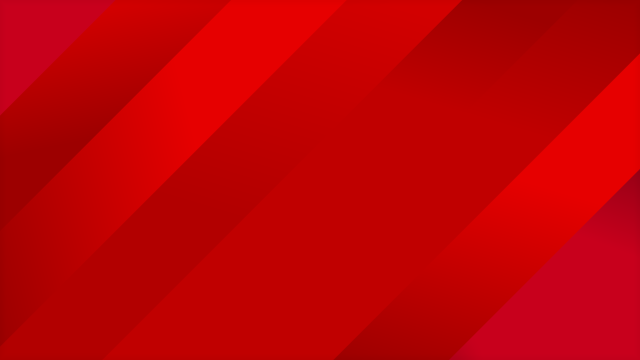
Give the GLSL for this background, as a Shadertoy shader.

```glsl
const float BAND_WIDTH = 0.321;
const vec3 DARK_RED = vec3(0.615, 0.0, 0.0);
const vec3 BASE_RED = vec3(0.753, 0.0, 0.0);
const vec3 WARM_RED = vec3(0.825, 0.0, 0.0);
const vec3 BRIGHT_RED = vec3(0.9, 0.0, 0.0);
const vec3 CRIMSON = vec3(0.785, 0.0, 0.11);
const vec3 DEEP_CRIMSON = vec3(0.6, 0.0, 0.085);

// Linear gradient running between two points
vec3 ramp(vec2 p, vec2 start, vec2 end, vec3 startColor, vec3 endColor) {
    vec2 axis = end - start;
    float t = clamp(dot(p - start, axis) / dot(axis, axis), 0.0, 1.0);
    return mix(startColor, endColor, t);
}

// Lays a band over everything beyond its numbered diagonal edge
vec3 layBand(vec3 below, vec3 band, float diagonal, float index, float pixel) {
    float distanceToEdge = (diagonal - index * BAND_WIDTH) * 0.7071;
    return mix(below, band, smoothstep(-0.7 * pixel, 0.7 * pixel, distanceToEdge));
}

// Slight darkening along the canvas border
float borderShade(vec2 p, vec2 size) {
    vec2 inset = min(p, size - p);
    return mix(0.97, 1.0, smoothstep(0.0, 0.02, min(inset.x, inset.y)));
}

void mainImage(out vec4 fragColor, in vec2 fragCoord) {
    float pixel = 1.0 / iResolution.y;
    vec2 size = vec2(iResolution.x * pixel, 1.0);
    vec2 p = fragCoord * pixel;
    float diagonal = p.x + 1.0 - p.y;

    // Upper left bands
    vec3 color = CRIMSON;
    vec3 band = ramp(p, vec2(0.0, 0.92), vec2(0.07, 0.575), WARM_RED, DARK_RED);
    color = layBand(color, band, diagonal, 1.0, pixel);
    band = ramp(p, vec2(0.498, 0.769), vec2(-0.134, 0.611), BRIGHT_RED, DARK_RED);
    color = layBand(color, band, diagonal, 2.0, pixel);

    // Central bands, merging into the base red
    band = ramp(p, vec2(1.111, 0.991), vec2(0.907, 0.31), WARM_RED, BASE_RED * 0.925);
    color = layBand(color, band, diagonal, 3.0, pixel);
    band = ramp(p, vec2(1.435, 0.963), vec2(1.346, 0.667), DARK_RED, BASE_RED);
    color = layBand(color, band, diagonal, 4.0, pixel);
    band = ramp(p, vec2(1.713, 0.995), vec2(1.593, 0.593), DARK_RED, BASE_RED);
    color = layBand(color, band, diagonal, 5.0, pixel);

    // Lower right band and corner
    band = ramp(p, vec2(1.481, 0.486), vec2(1.303, -0.109), BRIGHT_RED, DARK_RED);
    color = layBand(color, band, diagonal, 6.0, pixel);
    band = ramp(p, vec2(1.778, 0.52), vec2(1.7, 0.31), DEEP_CRIMSON, CRIMSON);
    band *= mix(0.9, 1.0, smoothstep(0.0, 0.1, length(p - vec2(1.25, 0.0))));
    color = layBand(color, band, diagonal, 7.0, pixel);

    fragColor = vec4(color * borderShade(p, size), 1.0);
}
```
